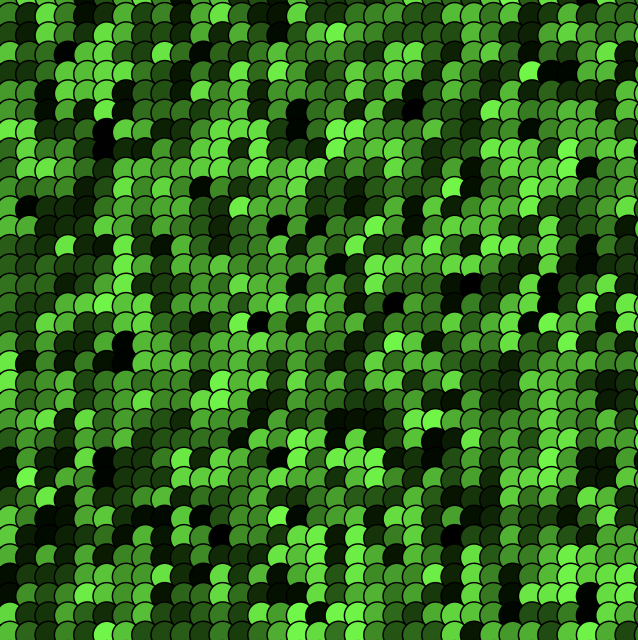
Give the GLSL for this pattern, as a Shadertoy shader.

```glsl
// Overlapping round scales on a square grid, each in a random shade of green.
// Discs are painted back to front, so every scale hides part of the one above
// it and the one to its left; a dark rim outlines each disc.

#define ROWS 33.1               // scales per canvas height
#define PHASE vec2(0.52, 0.26)  // grid offset, in scales
#define RADIUS 0.707            // disc radius to the middle of the rim
#define RIM 0.076               // rim width
#define RUN_CHANCE 0.22         // chance that a scale copies the shade above
#define MAX_SHADE 0.97          // brightest green level
#define TINT vec3(0.47, 1.0, 0.32)
#define TINT_FLOOR vec3(0.012, 0.0, 0.025)

float hash(vec2 p) {
    vec3 q = fract(p.xyx * vec3(0.1031, 0.1030, 0.0973));
    q += dot(q, q.yzx + 33.33);
    return fract((q.x + q.y) * q.z);
}

// Flat shade of one scale, with occasional short vertical runs
vec3 scaleColor(vec2 cell) {
    vec2 id = cell + 17.0;
    if (hash(id + 71.0) < RUN_CHANCE) id.y += 1.0;
    float shade = MAX_SHADE * hash(id);
    return max(shade * TINT - TINT_FLOOR, 0.0);
}

void mainImage(out vec4 fragColor, in vec2 fragCoord) {
    float pixel = ROWS / iResolution.y;
    vec2 p = fragCoord * pixel - PHASE;
    vec2 base = floor(p);
    vec3 color = vec3(0.0);

    // Upper row first, then left to right
    for (int row = 1; row >= 0; row--) {
        for (int col = 0; col <= 1; col++) {
            vec2 cell = base + vec2(col, row);
            float d = length(p - cell) - RADIUS;
            float disc = clamp(0.5 - (d - 0.5 * RIM) / pixel, 0.0, 1.0);
            float fill = clamp(0.5 - (d + 0.5 * RIM) / pixel, 0.0, 1.0);
            color = mix(color, scaleColor(cell) * fill, disc);
        }
    }
    fragColor = vec4(color, 1.0);
}
```
